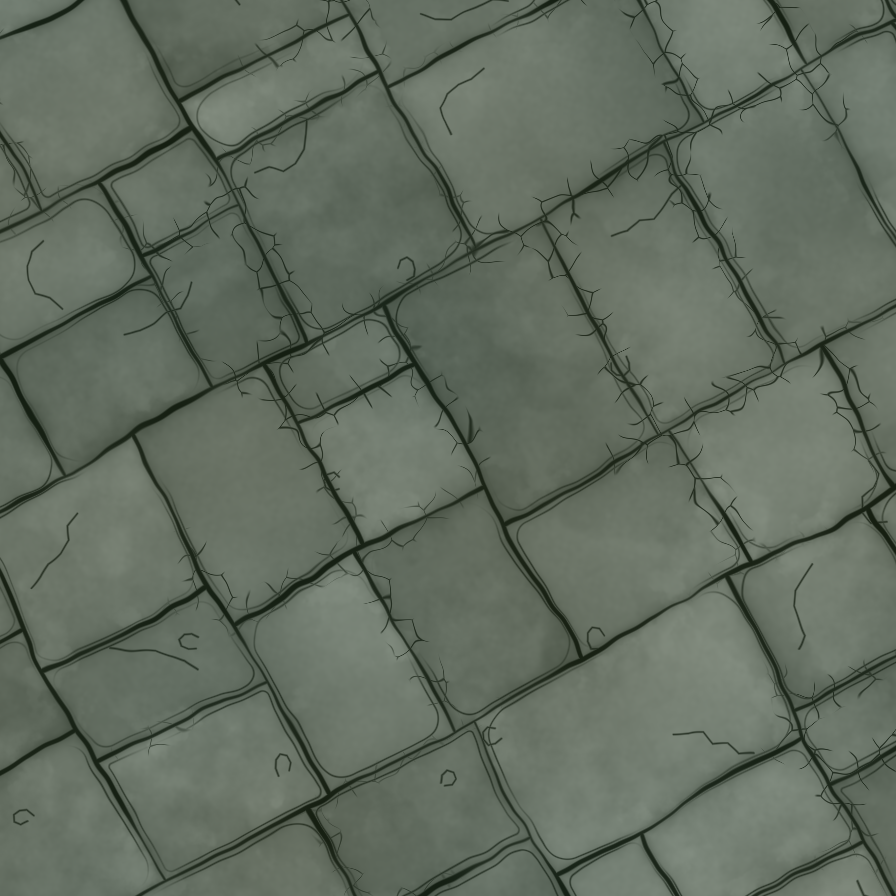
Reproduce this texture procedurally as a WebGL 2 fragment shader.

```glsl
#version 300 es
precision highp float;

uniform vec2 u_resolution;
out vec4 outColor;

struct Stone { vec2 center; vec2 halfSize; float seed; };

float hash(vec2 p) {
    vec3 q = fract(p.xyx * 0.1031);
    q += dot(q, q.yzx + 33.33);
    return fract((q.x + q.y) * q.z);
}

vec2 hash2(vec2 p) {
    return vec2(hash(p), hash(p + 41.7));
}

float noise(vec2 p) {
    vec2 i = floor(p), f = fract(p);
    f = f * f * (3.0 - 2.0 * f);
    return mix(mix(hash(i), hash(i + vec2(1, 0)), f.x),
               mix(hash(i + vec2(0, 1)), hash(i + vec2(1, 1)), f.x), f.y);
}

float fbm(vec2 p) {
    float sum = 0.0, amp = 0.5;
    for (int i = 0; i < 5; i++) {
        sum += amp * noise(p);
        p = mat2(1.6, 1.2, -1.2, 1.6) * p + 3.7;
        amp *= 0.5;
    }
    return sum / 0.97;
}

float stroke(float d, float width, float soft) {
    return 1.0 - smoothstep(width - soft, width + soft, d);
}

// Staggered slabs, each cut repeatedly into smaller rectangles
Stone findStone(vec2 p, vec2 slab) {
    float row = floor(p.y / slab.y);
    float shift = hash(vec2(row, 7.0));
    vec2 id = vec2(floor(p.x / slab.x + shift), row);
    vec2 lo = (id - vec2(shift, 0.0)) * slab, hi = lo + slab;
    float seed = 90.0 * hash(id + 0.5);
    for (int i = 0; i < 4; i++) {
        vec2 size = hi - lo;
        vec2 rnd = hash2(vec2(seed, float(i) + 2.0));
        if (size.x * size.y < 0.025 + 0.05 * rnd.x) break;
        int axis = size.x > size.y * mix(0.8, 1.25, rnd.y) ? 0 : 1;
        float cut = mix(lo[axis], hi[axis], mix(0.3, 0.7, hash(rnd * 57.0)));
        bool below = p[axis] < cut;
        if (below) hi[axis] = cut; else lo[axis] = cut;
        seed = 90.0 * hash(vec2(seed, below ? 13.0 : 29.0));
    }
    return Stone(0.5 * (lo + hi), 0.5 * (hi - lo), seed);
}

float roundedBox(vec2 p, vec2 halfSize, float radius) {
    vec2 q = abs(p) - halfSize + radius;
    return length(max(q, 0.0)) + min(max(q.x, q.y), 0.0) - radius;
}

float segment(vec2 p, vec2 a, vec2 b) {
    vec2 pa = p - a, ba = b - a;
    return length(pa - ba * clamp(dot(pa, ba) / dot(ba, ba), 0.0, 1.0));
}

// Gap between nearest and second nearest cell points
float shardEdge(vec2 p) {
    vec2 base = floor(p), nearest = vec2(9.0);
    for (int k = 0; k < 9; k++) {
        vec2 cell = base + vec2(k % 3 - 1, k / 3 - 1);
        float d = length(cell + 0.1 + 0.8 * hash2(cell) - p);
        nearest = d < nearest.x ? vec2(d, nearest.x) : vec2(nearest.x, min(nearest.y, d));
    }
    return nearest.y - nearest.x;
}

// Scattered jagged cracks and small hooked scratches
float scratches(vec2 p, float spacing) {
    vec2 base = floor(p / spacing);
    float d = 1.0;
    for (int k = 0; k < 9; k++) {
        vec2 cell = base + vec2(k % 3 - 1, k / 3 - 1);
        if (hash(cell + 8.3) > 0.6) continue;
        bool hook = hash(cell + 5.1) > 0.45;
        vec2 a = (cell + hash2(cell + 2.2)) * spacing;
        float angle = 6.283 * hash(cell + 3.9);
        for (int i = 0; i < 6; i++) {
            float rnd = hash(cell * 3.1 + float(i) * 7.7);
            angle += hook ? 0.4 + 0.7 * rnd : 2.0 * (rnd - 0.5);
            vec2 b = a + (hook ? 0.008 : 0.017) * vec2(cos(angle), sin(angle));
            d = min(d, segment(p, a, b));
            a = b;
        }
    }
    return d;
}

void main() {
    float px = 1.0 / min(u_resolution.x, u_resolution.y);
    vec2 uv = gl_FragCoord.xy * px;
    float c = cos(0.5), s = sin(0.5);
    vec2 p = mat2(c, -s, s, c) * uv + vec2(2.1, 3.3);

    // Hand-drawn wobble of the joints
    vec2 wobble = vec2(noise(p * 8.0), noise(p * 8.0 + 31.0)) - 0.5;
    vec2 jitter = vec2(noise(p * 45.0), noise(p * 45.0 + 17.0)) - 0.5;
    vec2 q = p + 0.016 * wobble + 0.004 * jitter;
    Stone stone = findStone(q, vec2(0.53, 0.46));
    vec2 local = q - stone.center;
    vec2 rnd = hash2(vec2(stone.seed, 4.0));
    float joint = -roundedBox(local, stone.halfSize, 0.0);
    float rim = -roundedBox(local, stone.halfSize, 0.012 + 0.025 * rnd.x);
    float wear = smoothstep(0.45, 0.75, noise(p * 6.0 + 11.0));

    // Painted stone washes
    float wash = fbm(p * 4.5 + stone.seed);
    float tone = 0.423 + 0.055 * (rnd.y - 0.5) + 0.19 * (wash - 0.5);
    tone += 0.022 * (smoothstep(0.48, 0.53, fbm(p * 5.0 + stone.seed + 20.0)) - 0.5);
    float mottled = smoothstep(0.45, 0.65, noise(p * 7.0 + 50.0));
    tone += 0.07 * mottled * (fbm(p * 38.0) - 0.5);
    tone += 0.015 * (noise(p * 170.0) - 0.5);
    tone += 0.05 * smoothstep(0.6, 0.72, fbm(p * 24.0 + 9.0)) * exp(-joint / 0.03);
    tone -= 0.06 * exp(-max(rim, 0.0) / 0.018) * noise(p * 12.0 + 5.0);

    // Joint shadow, ink, broken edges and cracks
    float soft = max(px, 0.0012);
    float pressure = noise(p * 15.0 + 23.0);
    float halo = exp(-joint / 0.005) * (0.25 + 0.35 * pressure);
    float ink = stroke(joint, 0.0008 + 0.0024 * pressure, soft) * (0.65 + 0.35 * pressure);
    float inset = 0.003 + 0.007 * noise(p * 11.0 + 70.0);
    ink = max(ink, stroke(abs(rim - inset), 0.0008, soft) * smoothstep(0.25, 0.65, noise(p * 9.0 + 60.0)) * 0.75);
    float shards = stroke(shardEdge(p * 28.0 + jitter * 0.5) / 28.0, 0.0012, soft);
    ink = max(ink, shards * wear * 0.8 * stroke(joint, 0.004 + 0.018 * wear, 0.003));
    float crack = scratches(p + 0.004 * jitter, 0.2);
    ink = max(ink, 0.8 * stroke(crack, 0.0009, soft));

    tone = mix(tone, 0.17, halo);
    tone = mix(tone, 0.075, ink);
    vec3 color = vec3(tone) + vec3(0.0, 0.04, -0.01);
    color += vec3(0.012, 0.0, -0.008) * (noise(p * 5.0 + 90.0) - 0.5);
    outColor = vec4(color, 1.0);
}
```
